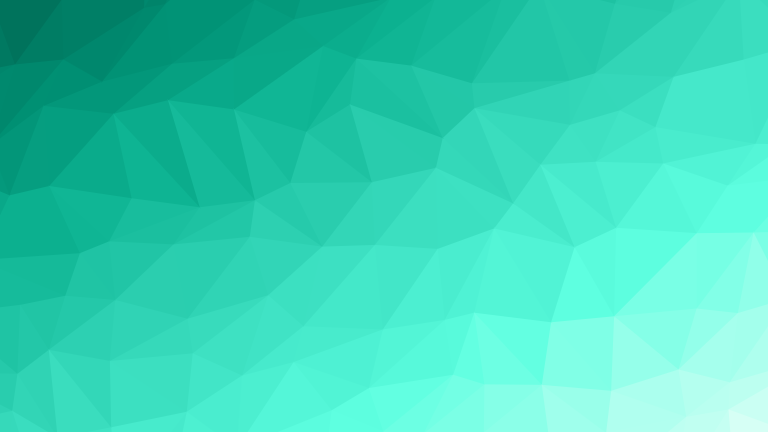
A Shadertoy shader for this background:

```glsl
// Low-poly mesh of flat triangles, running from deep teal (top left) to pale mint (bottom right).

#define ROWS 7.0           // mesh cells over the canvas height
#define JITTER 0.38        // largest vertex shift, in cells (below 0.5)
#define RISING_BIAS 0.06   // preference for diagonals that rise to the right
#define TONE_NOISE 0.012   // random tone shift per triangle
#define SEED 17.0

// Colour in rgb, position along the gradient in w
const vec4 RAMP[8] = vec4[8](
    vec4(0.00, 0.41, 0.33, 0.00),
    vec4(0.00, 0.56, 0.45, 0.14),
    vec4(0.05, 0.70, 0.57, 0.29),
    vec4(0.18, 0.82, 0.70, 0.46),
    vec4(0.30, 0.94, 0.82, 0.63),
    vec4(0.37, 1.00, 0.88, 0.72),
    vec4(0.66, 1.00, 0.93, 0.88),
    vec4(0.84, 1.00, 0.96, 1.00));

vec3 rampColor(float t) {
    vec3 color = RAMP[0].rgb;
    for (int i = 1; i < 8; i++) {
        float blend = (t - RAMP[i - 1].w) / (RAMP[i].w - RAMP[i - 1].w);
        color = mix(color, RAMP[i].rgb, clamp(blend, 0.0, 1.0));
    }
    return color;
}

vec2 hash22(vec2 p) {
    vec3 q = fract((p.xyx + SEED) * vec3(0.1031, 0.1030, 0.0973));
    q += dot(q, q.yzx + 33.33);
    return fract((q.xx + q.yz) * q.zy);
}

float cross2(vec2 a, vec2 b) { return a.x * b.y - a.y * b.x; }

float signedArea(vec2 a, vec2 b, vec2 c) { return 0.5 * cross2(b - a, c - a); }

// Grid corner moved to its scattered place
vec2 meshVertex(vec2 id) {
    return id + JITTER * (2.0 * hash22(id) - 1.0);
}

// Distance to the line through a and b, positive on its left
float edgeDistance(vec2 p, vec2 a, vec2 b) {
    return cross2(b - a, p - a) / length(b - a);
}

// Adds one counter-clockwise triangle: colour in rgb, coverage in w
void addTriangle(inout vec4 sum, vec2 p, vec2 a, vec2 b, vec2 c, vec2 extent, float pixel) {
    float inside = min(edgeDistance(p, a, b), min(edgeDistance(p, b, c), edgeDistance(p, c, a)));
    float coverage = clamp(0.5 + inside / pixel, 0.0, 1.0);
    if (coverage <= 0.0) return;

    // Tone at the triangle's middle, along the falling diagonal of the canvas
    vec2 middle = (a + b + c) / 3.0;
    vec2 uv = clamp(middle / extent, 0.0, 1.0);
    float tone = 0.5 * (uv.x + 1.0 - uv.y);
    tone += TONE_NOISE * (2.0 * hash22(floor(middle * 40.0)).x - 1.0);
    sum += coverage * vec4(rampColor(tone), 1.0);
}

void mainImage(out vec4 fragColor, in vec2 fragCoord) {
    float pixel = ROWS / iResolution.y;
    vec2 p = fragCoord * pixel;
    vec2 extent = iResolution.xy * pixel;
    vec4 sum = vec4(0.0);

    // Scattered quads reach at most one cell away
    for (int y = -1; y <= 1; y++)
    for (int x = -1; x <= 1; x++) {
        vec2 id = floor(p) + vec2(x, y);
        vec2 a = meshVertex(id);
        vec2 b = meshVertex(id + vec2(1, 0));
        vec2 c = meshVertex(id + vec2(1, 1));
        vec2 d = meshVertex(id + vec2(0, 1));

        // Split along the diagonal that leaves the fuller triangles
        float rising = min(signedArea(a, b, c), signedArea(a, c, d));
        float falling = min(signedArea(a, b, d), signedArea(b, c, d));
        if (rising > 0.0 && rising + RISING_BIAS > falling) {
            addTriangle(sum, p, a, b, c, extent, pixel);
            addTriangle(sum, p, a, c, d, extent, pixel);
        } else {
            addTriangle(sum, p, a, b, d, extent, pixel);
            addTriangle(sum, p, b, c, d, extent, pixel);
        }
    }
    fragColor = vec4(sum.rgb / max(sum.w, 1e-4), 1.0);
}
```
